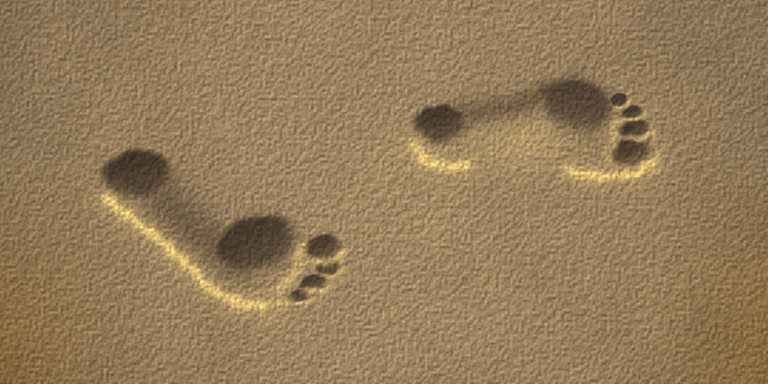
Give the GLSL for this texture, as a WebGL 1 fragment shader.

```glsl
precision highp float;
uniform vec2 u_resolution;

#define GRAIN_SCALE 135.0
#define GRAIN_CONTRAST 0.30
#define SAND vec3(0.605, 0.505, 0.372)
#define OCHRE vec3(0.60, 0.43, 0.20)
#define SHADOW vec3(0.235, 0.190, 0.150)
#define SUNLIT vec3(0.90, 0.77, 0.47)
#define RIM_WIDTH 0.013
#define GLOW_WIDTH 0.042

float hash(vec2 p) {
  vec3 q = fract(p.xyx * vec3(0.1031, 0.1030, 0.0973));
  q += dot(q, q.yzx + 33.33);
  return fract((q.x + q.y) * q.z);
}

float noise(vec2 p) {
  vec2 i = floor(p), f = fract(p);
  f = f * f * (3.0 - 2.0 * f);
  vec2 e = vec2(1.0, 0.0);
  return mix(mix(hash(i), hash(i + e), f.x),
             mix(hash(i + e.yx), hash(i + e.xx), f.x), f.y);
}

float fbm(vec2 p) {
  float sum = 0.0, amp = 0.5;
  for (int i = 0; i < 4; i++) {
    sum += amp * noise(p);
    p = p * 2.03 + 17.1;
    amp *= 0.5;
  }
  return sum;
}

float segment(vec2 p, vec2 a, vec2 b) {
  vec2 v = b - a;
  return length(p - a - v * clamp(dot(p - a, v) / dot(v, v), 0.0, 1.0));
}

float bend(vec2 p, vec2 a, vec2 b, vec2 c) {
  return min(segment(p, a, b), segment(p, b, c));
}

float falloff(float d, float w) {
  return exp(-d * d / (w * w));
}

// Hollow in shade: crisp towards the sun at upper left, fading away from it
float hollow(vec2 p, vec2 c, vec2 r, float angle, float fade) {
  vec2 v = p - c;
  float s = sin(angle), k = cos(angle);
  vec2 q = vec2(k * v.x + s * v.y, k * v.y - s * v.x) / r;
  float away = smoothstep(-0.7, 0.9, dot(q, vec2(0.35, -0.85)));
  float soft = mix(0.22, fade, away);
  return (1.0 - smoothstep(1.0 - soft, 1.12, length(q))) * (1.0 - 0.3 * away);
}

// Toe hollow with a sunlit lower lip: x is shade, y is light
vec2 toe(vec2 p, vec2 c, vec2 r) {
  float shade = hollow(p, c, r, 0.2, 0.55);
  vec2 q = (p - c) / r;
  float lip = falloff(length(q) - 1.15, 0.28) * smoothstep(0.1, 0.9, dot(q, vec2(0.45, -0.75)));
  return vec2(shade, 0.65 * lip);
}

vec2 leftPrint(vec2 p) {
  float shade = 0.92 * hollow(p, vec2(0.359, 0.541), vec2(0.099, 0.070), 0.05, 0.45);
  shade = max(shade, 0.88 * hollow(p, vec2(0.672, 0.358), vec2(0.125, 0.083), 0.25, 0.75));
  float arch = bend(p, vec2(0.43, 0.47), vec2(0.52, 0.385), vec2(0.61, 0.32));
  shade = max(shade, 0.43 * falloff(arch, 0.070));
  float rim = bend(p, vec2(0.281, 0.479), vec2(0.326, 0.440), vec2(0.390, 0.396));
  rim = min(rim, bend(p, vec2(0.390, 0.396), vec2(0.469, 0.328), vec2(0.542, 0.255)));
  rim = min(rim, bend(p, vec2(0.542, 0.255), vec2(0.612, 0.214), vec2(0.690, 0.203)));
  float ridge = bend(p, vec2(0.785, 0.360), vec2(0.776, 0.302), vec2(0.724, 0.245));
  ridge = min(ridge, segment(p, vec2(0.690, 0.203), vec2(0.750, 0.220)));
  float light = 0.72 * falloff(rim, RIM_WIDTH) + 0.28 * falloff(rim, GLOW_WIDTH);
  light = max(light, 0.52 * falloff(ridge, RIM_WIDTH * 1.2));
  vec2 t = toe(p, vec2(0.839, 0.354), vec2(0.049, 0.033));
  t = max(t, toe(p, vec2(0.857, 0.305), vec2(0.033, 0.020)));
  t = max(t, toe(p, vec2(0.818, 0.266), vec2(0.041, 0.023)));
  t = max(t, toe(p, vec2(0.776, 0.229), vec2(0.035, 0.017)));
  return max(vec2(shade, light), t * vec2(0.86, 1.0));
}

vec2 rightPrint(vec2 p) {
  float shade = 0.90 * hollow(p, vec2(1.152, 0.674), vec2(0.080, 0.056), 0.1, 0.65);
  shade = max(shade, 0.78 * hollow(p, vec2(1.505, 0.712), vec2(0.110, 0.085), -0.35, 0.95));
  float wall = bend(p, vec2(1.198, 0.700), vec2(1.341, 0.722), vec2(1.427, 0.757));
  shade = max(shade, 0.46 * falloff(wall, 0.034));
  float brow = bend(p, vec2(1.427, 0.757), vec2(1.490, 0.775), vec2(1.560, 0.742));
  shade = max(shade, 0.70 * falloff(brow, 0.030));
  float rim = bend(p, vec2(1.083, 0.620), vec2(1.099, 0.589), vec2(1.151, 0.566));
  rim = min(rim, segment(p, vec2(1.151, 0.566), vec2(1.215, 0.570)));
  rim = min(rim, bend(p, vec2(1.480, 0.556), vec2(1.520, 0.543), vec2(1.576, 0.540)));
  rim = min(rim, bend(p, vec2(1.576, 0.540), vec2(1.654, 0.546), vec2(1.698, 0.578)));
  float ridge = bend(p, vec2(1.604, 0.682), vec2(1.598, 0.630), vec2(1.588, 0.583));
  float light = 0.72 * falloff(rim, RIM_WIDTH) + 0.26 * falloff(rim, GLOW_WIDTH);
  light = max(light, 0.42 * falloff(ridge, RIM_WIDTH * 1.2));
  light = max(light, 0.30 * falloff(length((p - vec2(1.36, 0.625)) / vec2(1.7, 1.0)), 0.07));
  vec2 t = toe(p, vec2(1.612, 0.740), vec2(0.022, 0.017));
  t = max(t, toe(p, vec2(1.648, 0.708), vec2(0.027, 0.018)));
  t = max(t, toe(p, vec2(1.651, 0.664), vec2(0.040, 0.024)));
  t = max(t, toe(p, vec2(1.646, 0.602), vec2(0.056, 0.043)));
  return max(vec2(shade, light), t * vec2(0.90, 1.0));
}

void main() {
  vec2 p = gl_FragCoord.xy / u_resolution * vec2(2.0, 1.0);

  // Sand with warm lower corners and darker borders
  vec2 m = p - vec2(1.0, 0.5);
  float warm = smoothstep(0.55, 1.15, abs(m.x)) * smoothstep(0.65, 0.0, p.y);
  vec3 color = mix(SAND, OCHRE, 0.65 * warm);
  color *= 1.04 - 0.15 * dot(m, m) + 0.10 * (fbm(p * 7.0) - 0.47);

  // Footprints, with slightly ragged outlines
  vec2 ragged = p + 0.010 * (vec2(noise(p * 45.0), noise(p * 45.0 + 31.0)) - 0.5);
  vec2 relief = max(leftPrint(ragged), rightPrint(ragged));
  color = mix(color, SHADOW, clamp(relief.x, 0.0, 1.0));
  color = mix(color, SUNLIT, clamp(relief.y, 0.0, 1.0));

  // Grains lit from the upper left
  vec2 g = p * GRAIN_SCALE;
  float emboss = noise(g) - noise(g + vec2(-0.6, 0.7));
  float speck = noise(g * 1.7 + 9.0) - 0.5;
  color *= 1.0 + GRAIN_CONTRAST * (emboss + 0.55 * speck);
  gl_FragColor = vec4(clamp(color, 0.0, 1.0), 1.0);
}
```
